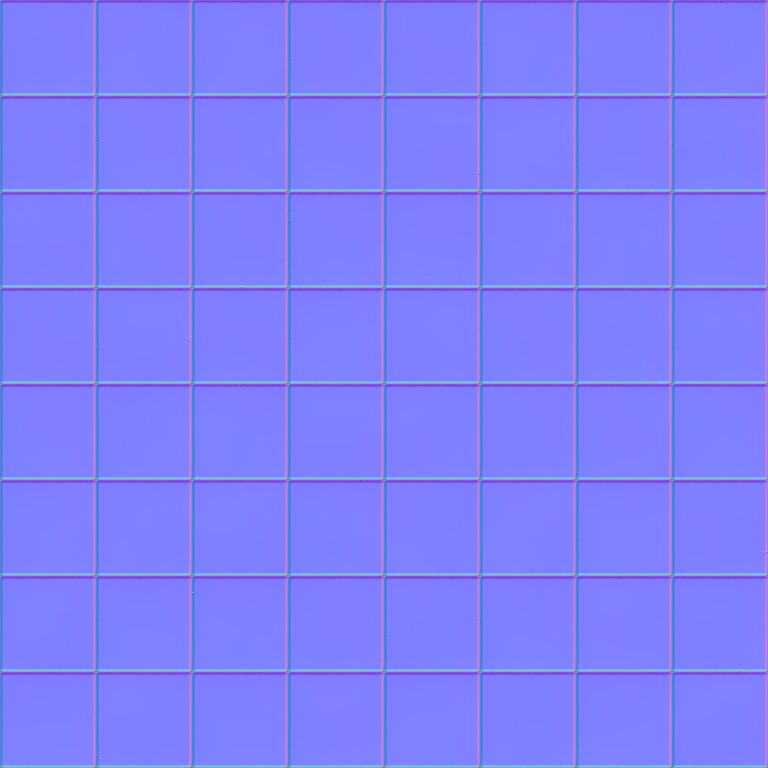
Reproduce this texture map procedurally as a three.js fragment shader.

```glsl
varying vec2 vUv;

#define TILES 8.0
#define BEVEL 0.0375        // bevel reach from the joint centre, in tiles
#define BEVEL_SLOPE 0.66
#define JOINT_DIM 0.29      // shortening of normals inside the joint
#define PILLOW 0.03
#define WAVE 0.013
#define ROUGHNESS 0.035
#define GRAIN 0.22
#define CHIP_CELLS 128.0
#define CHIP_CHANCE 0.014
#define CHIP_SLOPE 0.6
#define TAU 6.2831853

vec2 hash2(vec2 cell) {
  vec3 h = fract(cell.xyx * vec3(0.1031, 0.1030, 0.0973));
  h += dot(h, h.yzx + 33.33);
  return fract((h.xx + h.yz) * h.zy);
}

// Whole-number frequencies keep the grain seamless.
float edgeGrain(vec2 uv) {
  vec2 a = uv * TAU;
  float g = sin(37.0 * a.x + 53.0 * a.y + 2.0 * sin(5.0 * a.x - 7.0 * a.y));
  g += 0.8 * sin(109.0 * a.x - 97.0 * a.y + 2.0 * sin(11.0 * a.y + 3.0 * a.x));
  g += 0.6 * sin(151.0 * (a.x + a.y) + 2.0 * sin(13.0 * a.x - 17.0 * a.y));
  return g / 2.4;
}

// Gentle unevenness of a tile face, different in each tile.
vec2 faceSlope(vec2 p, vec2 tile) {
  vec2 seed = hash2(tile + 17.0);
  vec2 phase = TAU * hash2(tile + 41.0);
  vec2 dir = vec2(cos(TAU * seed.x), sin(TAU * seed.x));
  vec2 across = vec2(-dir.y, dir.x);
  float broad = sin(dot(p, dir) * 4.5 + phase.x);
  float fine = sin(dot(p, across) * 8.0 + phase.y + broad);
  vec2 wave = WAVE * (dir * broad + 0.5 * across * fine);
  vec2 s = 2.0 * p;
  return wave + PILLOW * s * s * s * abs(s);
}

// Rare nicks in the cells that straddle a joint.
vec2 chipSlope(vec2 uv) {
  vec2 grid = uv * CHIP_CELLS + 0.5;
  vec2 cell = mod(floor(grid), CHIP_CELLS);
  vec2 along = mod(cell, CHIP_CELLS / TILES);
  float onJoint = 1.0 - step(0.5, min(along.x, along.y));
  vec2 pick = hash2(cell + 5.0);
  vec2 offset = fract(grid) - 0.5 - 0.4 * (hash2(cell + 83.0) - 0.5);
  float d = length(offset);
  float r = d / mix(0.22, 0.3, pick.y);
  float ring = smoothstep(0.0, 0.6, r) * (1.0 - smoothstep(0.6, 1.0, r));
  return -CHIP_SLOPE * onJoint * step(pick.x, CHIP_CHANCE) * ring * offset / max(d, 0.001);
}

void main() {
  vec2 grid = vUv * TILES;
  vec2 tile = mod(floor(grid), TILES);
  vec2 p = fract(grid) - 0.5;

  // Rounded bevel: t is 0 on the face and 1 at the joint centre.
  vec2 q = max(abs(p) - (0.5 - BEVEL), 0.0);
  float reach = length(q);
  vec2 outward = sign(p) * q / max(reach, 0.0001);
  float t = reach / BEVEL;
  float grain = edgeGrain(vUv);
  float worn = t + ROUGHNESS * grain * smoothstep(0.0, 0.5, t);
  float bevel = smoothstep(0.1, 0.5, worn) * (1.0 - smoothstep(0.75, 1.05, worn));

  // Combine the slopes; the grain bites hardest deep in the joint.
  vec2 slope = faceSlope(p, tile) * (1.0 - smoothstep(0.3, 1.0, t));
  float bite = GRAIN * grain * smoothstep(0.3, 0.8, t);
  slope += outward * bevel * BEVEL_SLOPE * (1.0 + bite);
  slope += chipSlope(vUv);

  // Encode with the green axis pointing down.
  vec3 normal = normalize(vec3(slope.x, -slope.y, 1.0));
  normal *= 1.0 - JOINT_DIM * smoothstep(0.35, 0.85, t);
  gl_FragColor = vec4(0.5 + 0.5 * normal, 1.0);
}
```
